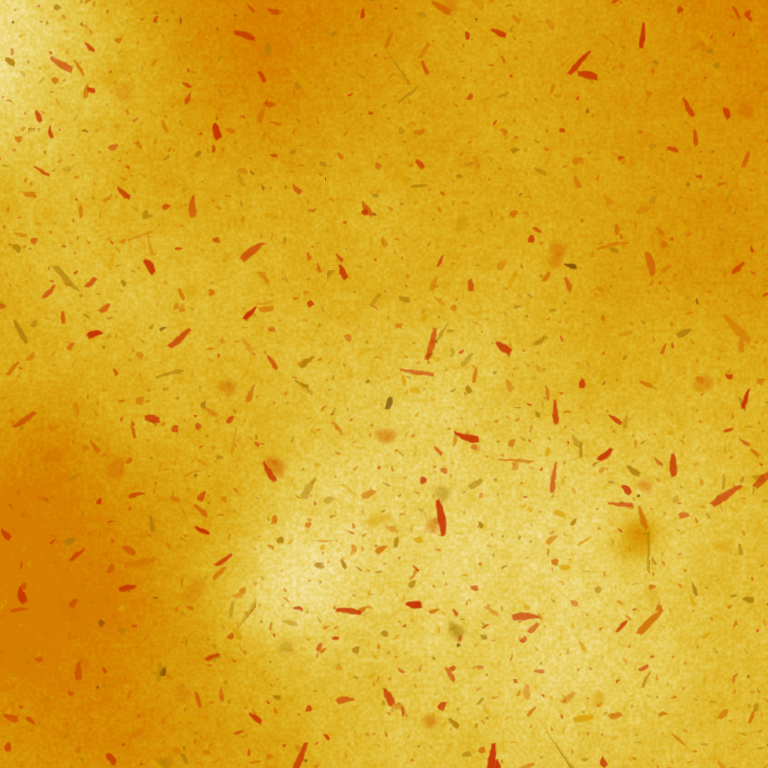
A WebGL 1 fragment shader for this texture:

```glsl
precision highp float;

uniform vec2 u_resolution;

const vec3 RED = vec3(0.77, 0.19, 0.0);
const vec3 ORANGE = vec3(0.81, 0.42, 0.0);
const vec3 OLIVE = vec3(0.67, 0.47, 0.02);
const vec3 YELLOW = vec3(0.85, 0.62, 0.01);
const vec3 BROWN = vec3(0.45, 0.24, 0.01);

vec3 hash3(vec2 p) {
  vec3 q = fract(p.xyx * vec3(0.1031, 0.1030, 0.0973));
  q += dot(q, q.yxz + 33.33);
  return fract((q.xxy + q.yzz) * q.zyx);
}

float cornerSlope(vec2 cell, vec2 offset) {
  float angle = 6.2832 * hash3(cell + 71.0).x;
  return dot(vec2(cos(angle), sin(angle)), offset);
}

// Gradient noise, about -0.7 to 0.7
float gradientNoise(vec2 p) {
  vec2 i = floor(p);
  vec2 f = p - i;
  vec2 u = f * f * f * (f * (f * 6.0 - 15.0) + 10.0);
  vec2 e = vec2(1.0, 0.0);
  float low = mix(cornerSlope(i, f), cornerSlope(i + e, f - e), u.x);
  float high = mix(cornerSlope(i + e.yx, f - e.yx), cornerSlope(i + 1.0, f - 1.0), u.x);
  return mix(low, high, u.y);
}

float fbm(vec2 p) {
  float sum = 0.0;
  float gain = 0.6;
  for (int i = 0; i < 4; i++) {
    sum += gain * gradientNoise(p);
    p = p * 2.03 + 17.3;
    gain *= 0.5;
  }
  return sum;
}

float glow(vec2 p, vec2 center, float radius) {
  vec2 d = (p - center) / radius;
  return exp(-dot(d, d));
}

// Lightness of the stained ground, 0 is deep orange and 1 is pale yellow
float groundTone(vec2 p) {
  vec2 q = p + 0.07 * vec2(fbm(p * 4.0), fbm(p * 4.0 + 9.0));
  float tone = 0.55;
  tone += 0.62 * glow(q, vec2(0.00, 0.94), 0.15);
  tone -= 0.50 * glow(q, vec2(0.36, 1.02), 0.20);
  tone -= 0.46 * glow(q, vec2(1.00, 1.02), 0.22);
  tone -= 0.58 * glow(q, vec2(0.02, 0.26), 0.22);
  tone -= 0.24 * glow(q, vec2(0.16, 0.03), 0.18);
  tone += 0.40 * glow(q, vec2(0.38, 0.25), 0.10);
  tone += 0.44 * glow(q, vec2(0.72, 0.18), 0.30);
  tone += 0.24 * glow(q, vec2(0.50, 0.42), 0.22);
  tone += 0.20 * glow(q, vec2(0.14, 0.58), 0.16);
  tone -= 0.18 * glow(q, vec2(0.93, 0.70), 0.18);
  tone -= 0.60 * glow(q, vec2(0.82, 0.30), 0.026);
  return tone + 0.20 * fbm(p * 7.0) + 0.17 * fbm(p * 40.0);
}

vec3 groundColor(float t) {
  t = clamp(t, 0.02, 1.25);
  return vec3(0.835 + 0.08 * t * t, 0.485 + 0.33 * t, 0.005 + 0.38 * pow(t, 2.4));
}

// Nearly straight sliver lying along x, narrowed towards its ends
float sliverDistance(vec2 p, vec2 halfSize, float taper, float bend) {
  float along = p.x / halfSize.x;
  float y = p.y + bend * halfSize.y * along * along;
  float width = halfSize.y * (1.0 - taper * along) * (1.0 - 0.45 * along * along);
  return max(abs(p.x + 0.3 * y) - halfSize.x, abs(y) - width);
}

vec3 flakeColor(float pick, float redShare) {
  float rest = (pick - redShare) / (1.0 - redShare);
  vec3 other = rest < 0.45 ? ORANGE : (rest < 0.72 ? OLIVE : YELLOW);
  other = rest > 0.97 ? BROWN : other;
  return pick < redShare ? RED : other;
}

// One scattered layer; sizes are half lengths and half widths on the canvas
vec3 addFlakes(vec3 color, vec2 p, float cells, float density, vec2 smallest,
               vec2 largest, float redShare, float opacity, float softness) {
  vec2 home = floor(p * cells);
  float edge = max(softness, 0.75 / u_resolution.y);
  for (int j = -1; j <= 1; j++) {
    for (int i = -1; i <= 1; i++) {
      vec2 cell = home + vec2(float(i), float(j));
      vec3 place = hash3(cell + cells * 3.7);
      vec3 form = hash3(cell + cells * 5.3 + 40.0);
      vec3 look = hash3(cell + cells * 7.1 + 90.0);
      float angle = 3.1416 * place.z;
      vec2 d = p - (cell + place.xy) / cells;
      d = vec2(cos(angle) * d.x + sin(angle) * d.y, cos(angle) * d.y - sin(angle) * d.x);
      vec2 size = mix(smallest, largest, vec2(form.x * form.x, form.y));
      float dist = sliverDistance(d, size, 0.5 * look.z, 0.8 * look.z - 0.4);
      float cover = 1.0 - smoothstep(-edge, edge, dist);
      cover *= step(form.z, density) * opacity * mix(0.45, 1.0, look.y);
      color = mix(color, flakeColor(look.x, redShare), cover);
    }
  }
  return color;
}

void main() {
  vec2 p = gl_FragCoord.xy / u_resolution;
  float grain = 0.19 * gradientNoise(p * 210.0) + 0.12 * gradientNoise(p * 110.0 + 5.0);
  vec3 color = groundColor(groundTone(p) + grain);

  // Blurred clumps, fine dust, flakes, then long slivers
  vec2 ragged = p + 0.0015 * vec2(gradientNoise(p * 130.0), gradientNoise(p * 130.0 + 31.0));
  color = addFlakes(color, ragged, 9.0, 0.32, vec2(0.008, 0.006), vec2(0.020, 0.012), 0.0, 0.60, 0.006);
  color = addFlakes(color, ragged, 54.0, 0.55, vec2(0.0018, 0.0011), vec2(0.0050, 0.0021), 0.10, 0.65, 0.0013);
  color = addFlakes(color, ragged, 26.0, 0.62, vec2(0.0042, 0.0019), vec2(0.0120, 0.0044), 0.30, 0.82, 0.0016);
  color = addFlakes(color, ragged, 11.0, 0.58, vec2(0.0100, 0.0026), vec2(0.0270, 0.0050), 0.78, 1.0, 0.0018);

  gl_FragColor = vec4(color, 1.0);
}
```
